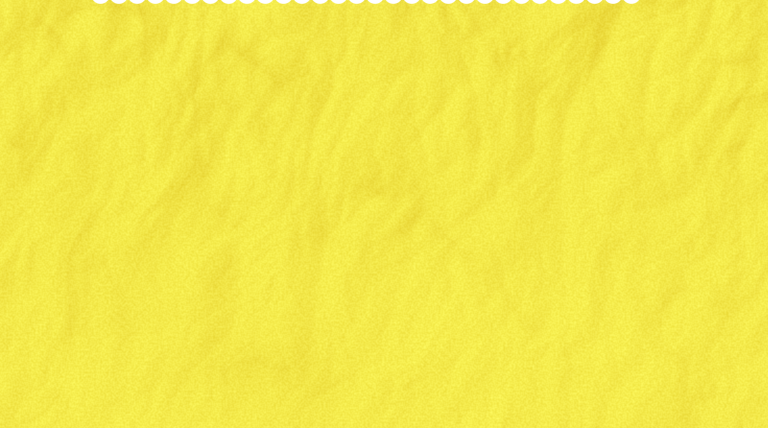
Give the GLSL for this texture, as a Shadertoy shader.

```glsl
// Crumpled yellow paper with a fine grain and a white scalloped strip on top.
// Folded gradient noise gives a relief, lit from the upper left; sparse zero
// lines of the same noise add soft, slanted creases. Units: canvas height.

const vec3 PAPER = vec3(0.953, 0.912, 0.290);
const vec3 SHADE_TINT = vec3(0.55, 1.0, 0.95);   // how shading moves each channel
const vec3 GRAIN_TINT = vec3(0.65, 1.0, 1.5);
const vec3 STRIP = vec3(1.0);

const float RELIEF = 0.24;          // strength of the lit facets
const float CREASE = 0.034;         // darkness of the fold lines
const float CLOUD = 0.016;          // broad tonal drift
const float GRAIN = 0.046;
const float GRAIN_CELLS = 205.0;    // grains per canvas height
const float LEAN = 0.32;            // slant of the folds, radians
const vec2 LIGHT_STEP = vec2(-0.011, 0.006);

const vec2 STRIP_SPAN = vec2(0.119, 0.834);  // in canvas widths
const float SCALLOPS = 30.0;
const float SCALLOP_DEPTH = 0.009;

// Integer hash giving a unit gradient for a lattice cell
vec2 gradientAt(vec2 cell) {
    uvec2 u = uvec2(ivec2(cell) + 32768);
    uint h = u.x * 1597334677u ^ u.y * 3812015801u;
    h = (h ^ (h >> 15)) * 2246822519u;
    h ^= h >> 13;
    float angle = float(h & 65535u) * 6.28318 / 65536.0;
    return vec2(cos(angle), sin(angle));
}

float gradientNoise(vec2 p) {
    vec2 i = floor(p), f = p - i;
    vec2 w = f * f * f * (f * (f * 6.0 - 15.0) + 10.0);
    float a = dot(gradientAt(i), f);
    float b = dot(gradientAt(i + vec2(1, 0)), f - vec2(1, 0));
    float c = dot(gradientAt(i + vec2(0, 1)), f - vec2(0, 1));
    float d = dot(gradientAt(i + vec2(1, 1)), f - vec2(1, 1));
    return mix(mix(a, b, w.x), mix(c, d, w.x), w.y);
}

vec2 rotate(vec2 p, float angle) {
    float c = cos(angle), s = sin(angle);
    return vec2(c * p.x - s * p.y, s * p.x + c * p.y);
}

// Bends the folds so that they do not run straight
vec2 warp(vec2 p) {
    return p + 0.05 * vec2(gradientNoise(p * 4.0 + 11.0), gradientNoise(p * 4.0 + 47.0));
}

// Paper height: octaves of folded noise, stretched along the lean
float relief(vec2 p) {
    vec2 q = warp(p);
    float height = 0.0, size = 1.0;
    for (int i = 0; i < 4; i++) {
        float turn = LEAN + 0.35 * sin(float(i) * 2.4);
        vec2 r = rotate(q, turn) * vec2(4.6, 2.3) / size + float(i) * 17.3;
        float n = gradientNoise(r);
        height += size * sqrt(n * n + 0.0012);
        size *= 0.56;
    }
    return height;
}

// Thin fold lines, kept only in scattered patches
float creases(vec2 p) {
    vec2 q = warp(p);
    float sum = 0.0;
    for (int i = 0; i < 3; i++) {
        float k = float(i);
        vec2 r = rotate(q, LEAN + 0.55 * (k - 1.0));
        float n = gradientNoise(r * vec2(6.5, 2.8) + k * 31.7);
        float patches = smoothstep(0.06, 0.40, gradientNoise(r * vec2(6.0, 4.0) + k * 9.1 + 70.0));
        float side = n > 0.0 ? 0.11 : 0.03;   // soft on one side, crisp on the other
        sum += patches * exp(-abs(n) / side);
    }
    return sum;
}

// Signed distance to the row of discs hanging from the top edge
float scallopStrip(vec2 p, float aspect) {
    vec2 span = STRIP_SPAN * aspect;
    float pitch = (span.y - span.x) / SCALLOPS;
    float radius = 0.52 * pitch;
    float column = clamp(floor((p.x - span.x) / pitch), 0.0, SCALLOPS - 1.0);
    vec2 center = vec2(span.x + (column + 0.5) * pitch, 1.0 - SCALLOP_DEPTH + radius);
    return length(p - center) - radius;
}

void mainImage(out vec4 fragColor, in vec2 fragCoord) {
    vec2 p = fragCoord / iResolution.y;
    float aspect = iResolution.x / iResolution.y;

    // Folds, stronger towards the top
    float strength = mix(0.65, 1.15, smoothstep(0.1, 0.9, p.y));
    float facets = clamp(relief(p) - relief(p + LIGHT_STEP), -0.12, 0.07);
    float shade = strength * (RELIEF * facets - CREASE * creases(p));
    shade += CLOUD * gradientNoise(p * 2.2 + 5.0) - 0.012 * (p.y - 0.5) + 0.003;

    // Fine paper grain
    float grain = gradientNoise(p * GRAIN_CELLS)
                + 0.6 * gradientNoise(rotate(p, 0.7) * GRAIN_CELLS * 0.57 + 90.0);

    vec3 color = PAPER + shade * SHADE_TINT + GRAIN * grain * GRAIN_TINT;

    // White scalloped strip
    float edge = 0.75 / iResolution.y;
    color = mix(STRIP, color, smoothstep(-edge, edge, scallopStrip(p, aspect)));

    fragColor = vec4(clamp(color, 0.0, 1.0), 1.0);
}
```
